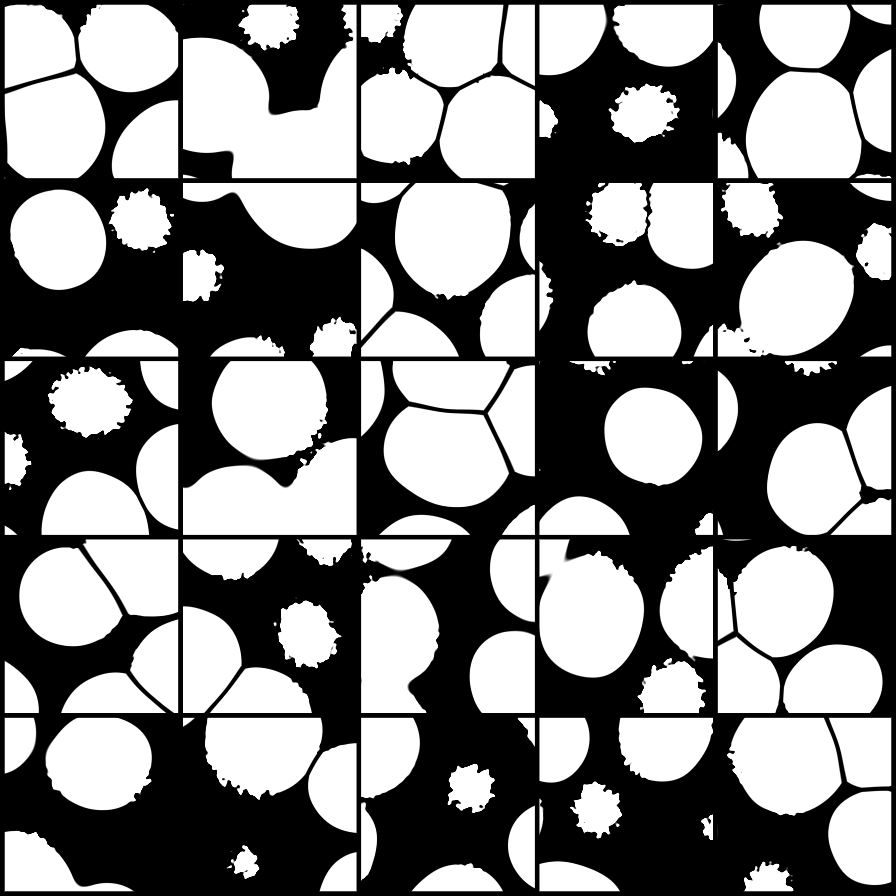
A WebGL 2 fragment shader for this pattern:

```glsl
#version 300 es
precision highp float;

#define TILES 5.0
#define LINE_WIDTH 0.0052
#define CELL_SIZE 0.64
#define JITTER 0.40
#define SMALL_SHARE 0.23
#define STRETCH 0.10
#define WOBBLE 0.035
#define ROUGHNESS 0.10
#define GAP 0.018
#define MERGE_SHARE 0.4

uniform vec2 u_resolution;
out vec4 fragColor;

const vec3 INK = vec3(0.0);
const vec3 PAPER = vec3(1.0);

// Integer hash of a lattice point, two values in 0..1
vec2 hash2(vec2 p) {
    uvec2 v = uvec2(ivec2(floor(p))) * 1664525u + 1013904223u;
    v.x += v.y * 1664525u;
    v.y += v.x * 1664525u;
    v ^= v >> 16u;
    v.x += v.y * 1664525u;
    v.y += v.x * 1664525u;
    v ^= v >> 16u;
    return vec2(v & 0xffffu) / 65535.0;
}

float gradientDot(vec2 corner, vec2 p) {
    float angle = 6.28319 * hash2(corner).x;
    return dot(vec2(cos(angle), sin(angle)), p - corner);
}

float gradientNoise(vec2 p) {
    vec2 i = floor(p), f = p - i;
    vec2 w = f * f * f * (f * (f * 6.0 - 15.0) + 10.0);
    float bottom = mix(gradientDot(i, p), gradientDot(i + vec2(1, 0), p), w.x);
    float top = mix(gradientDot(i + vec2(0, 1), p), gradientDot(i + vec2(1, 1), p), w.x);
    return mix(bottom, top, w.y);
}

mat2 rotation(float angle) {
    float c = cos(angle), s = sin(angle);
    return mat2(c, s, -s, c);
}

float smoothMin(float a, float b, float k) {
    float h = max(k - abs(a - b), 0.0) / k;
    return min(a, b) - 0.25 * k * h * h;
}

// Signed distance to staggered blobs, in cell units
float blobField(vec2 p, vec2 seed) {
    vec2 base = floor(p);
    float nearest = 9.0, second = 9.0, merged = 9.0;
    float fine = gradientNoise(p * 17.0 + seed);
    float patches = smoothstep(0.15, 0.45, gradientNoise(p * 1.6 + seed + 71.0));

    for (int j = -2; j <= 2; j++) {
        for (int i = -2; i <= 2; i++) {
            vec2 id = base + vec2(i, j);
            vec2 key = id + seed;
            vec2 shape = hash2(key + 300.0);
            vec2 center = id + 0.5 + JITTER * (hash2(key) - 0.5);
            center.x += 0.5 * mod(id.y, 2.0);

            // Mostly large discs, with a few small ragged ones
            bool isSmall = shape.x < SMALL_SHARE;
            float radius = isSmall ? mix(0.08, 0.31, shape.y) : mix(0.40, 0.55, shape.y);
            vec2 q = rotation(6.28319 * shape.x * 7.0) * (p - center);
            float stretch = 1.0 + STRETCH * hash2(key + 600.0).x;
            float d = length(q * vec2(stretch, 1.0 / stretch)) - radius;
            d += ROUGHNESS * fine * (isSmall ? 0.9 : patches);

            second = min(second, max(nearest, d));
            nearest = min(nearest, d);
            merged = smoothMin(merged, d, 0.16);
        }
    }
    // Some tiles fuse their blobs, the rest keep a thin seam
    float parted = max(nearest, GAP - 0.5 * (second - nearest));
    return hash2(seed + 900.0).x < MERGE_SHARE ? merged : parted;
}

void main() {
    vec2 uv = gl_FragCoord.xy / u_resolution;
    float pixel = 1.0 / min(u_resolution.x, u_resolution.y);
    float pitch = (1.0 - LINE_WIDTH) / TILES;

    // Split the canvas into tiles
    vec2 grid = (uv - 0.5 * LINE_WIDTH) / pitch;
    vec2 tile = floor(grid);
    vec2 local = grid - tile;
    vec2 seed = tile * vec2(37.0, 53.0) + 1000.0;

    // Each tile views its own rotated part of the field
    vec2 turn = hash2(seed + 50.0);
    vec2 p = rotation(6.28319 * turn.x) * (local - 0.5) / CELL_SIZE;
    p += hash2(seed + 80.0) * 2.0;
    p += WOBBLE * vec2(gradientNoise(p * 2.0 + seed), gradientNoise(p * 2.0 + seed + 40.0));

    float blobs = blobField(p, seed) * CELL_SIZE * pitch;
    float white = smoothstep(0.7 * pixel, -0.7 * pixel, blobs);

    // Black frame lines
    vec2 border = min(local, 1.0 - local) * pitch;
    float inside = min(border.x, border.y) - 0.5 * LINE_WIDTH;
    white *= smoothstep(-0.5 * pixel, 0.5 * pixel, inside);

    fragColor = vec4(mix(INK, PAPER, white), 1.0);
}
```
